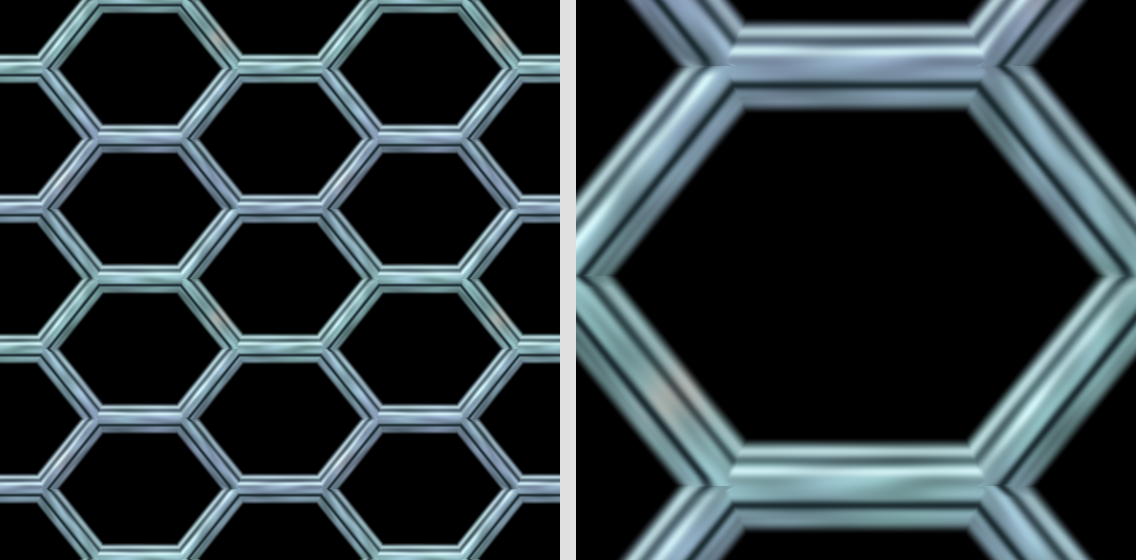
Left: the whole. Right: its middle third, enlarged.
Write a three.js fragment shader that draws this pattern.

```glsl
// Brushed metal honeycomb mesh of wide hexagons over black, two by two tiles.
// Each strut is shaded by its distance to the nearest hole: rim, groove, ridge, body.
// Wrapping gradient noise adds brushed streaks and a drifting teal to blue tint.
varying vec2 vUv;

// Lengths are fractions of one tile
const float TILES = 2.0;
const float RISE = 0.005;                 // vertical shift of the mesh
const float HOLE_HALF_HEIGHT = 0.203;
const float HOLE_SLANT = 0.2315;          // hole centre to slanted side
const vec2 SLANT_NORMAL = vec2(0.78, 0.625);
const float EDGE_OUT = -0.011;
const float EDGE_IN = 0.006;
const float RIM_POS = 0.007;
const float GROOVE_LIT = 0.017;
const float GROOVE_SHADE = 0.0235;
const float GROOVE_WIDTH = 0.0062;
const float RIDGE_POS = 0.030;
const float RIDGE_WIDTH = 0.0065;
const vec2 LIGHT = vec2(-0.3, 0.95);
const float STREAK_PERIOD = 8.0;
const float STREAK_GAIN = 0.36;
const vec2 WARM_STRONG = vec2(0.794, 0.865);
const vec2 WARM_FAINT = vec2(0.22, 0.36);
const float WARM_RADIUS = 0.045;

const vec3 TEAL = vec3(0.53, 0.70, 0.71);
const vec3 BLUE = vec3(0.51, 0.59, 0.69);
const vec3 WARM = vec3(0.72, 0.58, 0.53);
const vec3 GROOVE = vec3(0.08, 0.14, 0.16);
const vec3 GLINT = vec3(0.86, 0.98, 0.99);

vec2 gradientAt(vec2 cell, float period) {
  cell = mod(cell, period);
  float h = fract(sin(dot(cell, vec2(127.1, 311.7))) * 43758.55);
  return vec2(cos(6.2832 * h), sin(6.2832 * h));
}

// Gradient noise that wraps after a whole number of cells
float wrapNoise(vec2 p, float period) {
  vec2 i = floor(p);
  vec2 f = p - i;
  vec2 u = f * f * f * (f * (f * 6.0 - 15.0) + 10.0);
  vec2 e = vec2(1.0, 0.0);
  float a = dot(gradientAt(i, period), f);
  float b = dot(gradientAt(i + e.xy, period), f - e.xy);
  float c = dot(gradientAt(i + e.yx, period), f - e.yx);
  float d = dot(gradientAt(i + e.xx, period), f - e.xx);
  return mix(mix(a, b, u.x), mix(c, d, u.x), u.y);
}

// Distances to the flat side (x) and slanted side (y) of a hole
vec2 sideDistances(vec2 r) {
  r = abs(r);
  return vec2(r.y - HOLE_HALF_HEIGHT, dot(r, SLANT_NORMAL) - HOLE_SLANT);
}

float bump(float x, float center, float width) {
  float t = (x - center) / width;
  return exp(-t * t);
}

float spot(vec2 p, vec2 center) {
  vec2 d = fract(p - center + 0.5) - 0.5;
  return bump(length(d), 0.0, WARM_RADIUS);
}

void main() {
  vec2 tile = vUv * TILES;
  vec2 p = tile - vec2(0.0, RISE);

  // Nearest hole of the two staggered grids
  vec2 grid = vec2(1.0, 2.0);
  vec2 rel = (fract(p * grid) - 0.5) / grid;
  vec2 other = (fract(p * grid + 0.5) - 0.5) / grid;
  vec2 sides = sideDistances(rel);
  vec2 otherSides = sideDistances(other);
  if (max(otherSides.x, otherSides.y) < max(sides.x, sides.y)) {
    rel = other;
    sides = otherSides;
  }
  float d = max(sides.x, sides.y);

  // Facing of the strut side towards the light
  float flatSide = smoothstep(-0.004, 0.004, sides.x - sides.y);
  vec2 facing = clamp(rel / 0.014, -1.0, 1.0);
  vec2 normal = -mix(SLANT_NORMAL, vec2(0.0, 1.0), flatSide) * facing;
  float lit = dot(normal, LIGHT);
  float lightSide = smoothstep(-0.3, 0.9, lit);

  // Brushed streaks that run along each strut
  float lean = rel.x * rel.y < 0.0 ? 1.0 : -1.0;
  vec2 slantUv = vec2(40.0 * tile.x - lean * 32.0 * tile.y, 8.0 * (tile.x + lean * tile.y));
  float slantStreak = wrapNoise(slantUv, STREAK_PERIOD);
  float flatStreak = wrapNoise(tile * vec2(8.0, 48.0), STREAK_PERIOD);
  float streak = mix(slantStreak, flatStreak, flatSide);

  // Tint drifting across the tile, with warm stains
  float drift = 0.5 + 0.5 * cos(6.2832 * (tile.y - 0.38));
  float patches = wrapNoise(tile * 8.0, 8.0);
  vec3 color = mix(TEAL, BLUE, clamp(drift + 0.7 * patches, 0.0, 1.0));
  float warmth = 0.65 * spot(tile, WARM_STRONG) + 0.35 * spot(tile, WARM_FAINT);
  color = mix(color, WARM, warmth * clamp(0.8 + streak, 0.0, 1.0));
  color *= 1.0 + STREAK_GAIN * streak + 0.15 * patches;

  // Strut profile: ridge, rim and groove
  float ridge = bump(d, RIDGE_POS, RIDGE_WIDTH) * smoothstep(0.2, 1.0, lit);
  color = mix(color, GLINT, clamp(ridge * (0.8 + 0.7 * streak), 0.0, 1.0));
  float rim = bump(d, RIM_POS, 0.008);
  color = mix(color, mix(color * 0.8, GLINT, 0.7 * lightSide), rim);
  float grooveDepth = mix(0.92, 0.5, lightSide);
  float groove = bump(d, mix(GROOVE_SHADE, GROOVE_LIT, lightSide), GROOVE_WIDTH);
  color = mix(color, GROOVE, groove * grooveDepth);

  gl_FragColor = vec4(color * smoothstep(EDGE_OUT, EDGE_IN, d), 1.0);
}
```
